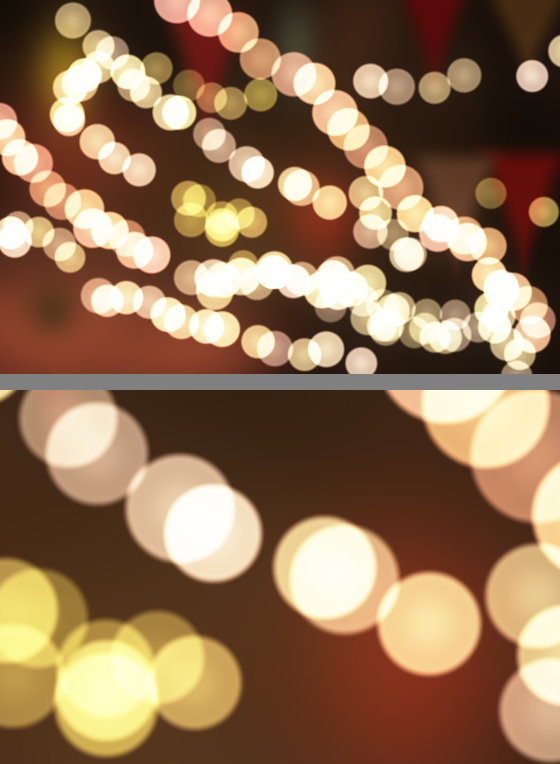
Top: the whole. Bottom: its middle third, enlarged.
Write a Shadertoy shader that draws this background.

```glsl
// Out-of-focus fairy lights: strands of soft round discs strung along curves,
// added over a dark, heavily blurred backdrop of pennants and warm glows.
// Each strand is a curve through three points with hashed disc jitter.

#define EDGE_SOFT 0.0045
#define RIM_GAIN 0.16
#define CORE_GAIN 0.28
#define HALO_GAIN 0.022
#define DIMMEST 0.55
#define BRIGHTEST 1.12
#define SHOULDER 7.0
#define PINK vec3(0.98, 0.69, 0.53)
#define CREAM vec3(0.86, 0.77, 0.61)
#define OLIVE vec3(0.44, 0.40, 0.20)
#define DARK vec3(0.105, 0.065, 0.038)

vec3 hash3(vec2 p) {
    vec3 q = fract(vec3(p.xyx) * vec3(0.1031, 0.1030, 0.0973));
    q += dot(q, q.yxz + 33.33);
    return fract((q.xxy + q.yzz) * q.zyx);
}

float valueNoise(vec2 p) {
    vec2 i = floor(p), f = fract(p);
    f = f * f * (3.0 - 2.0 * f);
    float low = mix(hash3(i).x, hash3(i + vec2(1, 0)).x, f.x);
    float high = mix(hash3(i + vec2(0, 1)).x, hash3(i + vec2(1, 1)).x, f.x);
    return mix(low, high, f.y);
}

// Flat disc with a crisp rim, a hotter core and a faint wide halo.
float bokeh(vec2 p, float radius) {
    float d = length(p);
    float k = d / radius;
    float body = 1.0 - smoothstep(radius - EDGE_SOFT, radius + EDGE_SOFT, d);
    float fill = 0.82 + RIM_GAIN * pow(min(k, 1.0), 6.0) + CORE_GAIN * exp(-2.5 * k * k);
    return body * fill + HALO_GAIN * exp(-0.3 * k * k);
}

// Discs along a curve from a through mid to b.
vec3 strand(vec2 p, vec2 a, vec2 mid, vec2 b, int count, float spread, float radius, vec3 tint) {
    vec2 control = 2.0 * mid - 0.5 * (a + b);
    vec3 light = vec3(0);
    for (int i = 0; i < count; i++) {
        float t = float(i) / float(max(count - 1, 1));
        vec2 seed = floor(a * 90.0) + vec2(float(i) * 7.0, float(count));
        vec3 r = hash3(seed), s = hash3(seed + 51.0);
        vec2 centre = mix(mix(a, control, t), mix(control, b, t), t);
        centre += (r.xy - 0.5) * 2.0 * spread;
        vec3 hue = tint * (1.0 + (s.x - 0.5) * vec3(0.04, 0.12, -0.22));
        float size = radius * mix(0.93, 1.07, s.y);
        light += hue * mix(DIMMEST, BRIGHTEST, r.z) * bokeh(p - centre, size);
    }
    return light;
}

float glow(vec2 p, vec2 centre, vec2 size) {
    vec2 q = (p - centre) / size;
    return exp(-dot(q, q));
}

// Blurred triangle hanging point down from its top edge.
float pennant(vec2 p, vec2 top, float halfWidth, float drop) {
    float below = top.y - p.y;
    float side = halfWidth * (1.0 - below / drop) - abs(p.x - top.x);
    return smoothstep(-0.035, 0.045, side) * smoothstep(-0.04, 0.04, below);
}

vec3 backdrop(vec2 p) {
    vec3 col = DARK * (0.65 + 0.8 * valueNoise(p * 5.0));
    col += vec3(0.17, 0.10, 0.04) * glow(p, vec2(0.68, 0.45), vec2(0.42, 0.28));
    col += vec3(0.13, 0.07, 0.04) * glow(p, vec2(0.95, 0.88), vec2(0.15, 0.18));
    col += vec3(0.22, 0.05, 0.03) * glow(p, vec2(0.18, 0.60), vec2(0.22, 0.18));
    col += vec3(0.46, 0.19, 0.13) * glow(p, vec2(0.12, 0.09), vec2(0.38, 0.22));
    col += vec3(0.24, 0.08, 0.06) * glow(p, vec2(0.56, 0.05), vec2(0.20, 0.13));
    col += vec3(0.36, 0.30, 0.03) * glow(p, vec2(0.17, 0.81), vec2(0.08, 0.12));
    col += vec3(0.10, 0.15, 0.12) * glow(p, vec2(0.79, 0.88), vec2(0.06, 0.12));
    col += vec3(0.25, 0.02, 0.02) * glow(p, vec2(0.87, 0.42), vec2(0.10, 0.13));
    col = mix(col, vec3(0.20, 0.17, 0.07), 0.6 * glow(p, vec2(0.14, 0.17), vec2(0.07)));
    // Pennants
    col = mix(col, vec3(0.40, 0.08, 0.07), pennant(p, vec2(0.55, 0.96), 0.10, 0.30));
    col = mix(col, vec3(0.34, 0.04, 0.04), pennant(p, vec2(1.16, 1.05), 0.10, 0.26));
    col = mix(col, vec3(0.38, 0.05, 0.04), pennant(p, vec2(1.40, 0.59), 0.11, 0.30));
    col = mix(col, vec3(0.36, 0.22, 0.14), pennant(p, vec2(1.22, 0.58), 0.11, 0.27));
    col = mix(col, vec3(0.28, 0.17, 0.07), pennant(p, vec2(1.41, 1.05), 0.12, 0.25));
    return col;
}

vec3 lights(vec2 p) {
    // Long pink garland, upper left to lower right
    vec3 l = strand(p, vec2(0.49, 0.99), vec2(0.83, 0.76), vec2(1.07, 0.49), 11, 0.018, 0.057, PINK);
    l += strand(p, vec2(1.12, 0.44), vec2(1.31, 0.30), vec2(1.45, 0.09), 12, 0.028, 0.048, PINK * 1.08);
    l += strand(p, vec2(1.34, 0.21), vec2(1.35, 0.10), vec2(1.39, 0.01), 7, 0.028, 0.043, CREAM);
    // Cream garland and left column
    l += strand(p, vec2(0.21, 0.93), vec2(0.50, 0.68), vec2(0.89, 0.46), 15, 0.022, 0.045, CREAM);
    l += strand(p, vec2(0.25, 0.84), vec2(0.19, 0.71), vec2(0.36, 0.55), 9, 0.028, 0.045, CREAM);
    l += strand(p, vec2(0.0, 0.68), vec2(0.19, 0.45), vec2(0.42, 0.30), 12, 0.020, 0.050, PINK);
    l += strand(p, vec2(0.0, 0.36), vec2(0.08, 0.38), vec2(0.17, 0.32), 6, 0.035, 0.042, CREAM);
    // Dense lower band
    l += strand(p, vec2(0.53, 0.25), vec2(0.76, 0.25), vec2(0.99, 0.24), 16, 0.030, 0.047, CREAM);
    l += strand(p, vec2(0.92, 0.17), vec2(1.09, 0.14), vec2(1.27, 0.13), 17, 0.045, 0.043, CREAM * 0.72);
    l += strand(p, vec2(0.27, 0.21), vec2(0.55, 0.13), vec2(0.97, 0.03), 13, 0.020, 0.045, CREAM);
    // Upper right row, with loose and dim lights
    l += strand(p, vec2(1.0, 0.785), vec2(1.11, 0.765), vec2(1.25, 0.795), 4, 0.010, 0.045, CREAM * 0.9);
    l += strand(p, vec2(1.43, 0.80), vec2(1.47, 0.83), vec2(1.51, 0.86), 2, 0.008, 0.043, CREAM);
    l += strand(p, vec2(0.98, 0.50), vec2(1.02, 0.38), vec2(1.12, 0.33), 6, 0.025, 0.043, CREAM * 0.8);
    l += strand(p, vec2(0.48, 0.42), vec2(0.58, 0.42), vec2(0.66, 0.34), 9, 0.055, 0.043, OLIVE * 1.2);
    l += strand(p, vec2(0.42, 0.82), vec2(0.56, 0.73), vec2(0.70, 0.73), 5, 0.020, 0.042, OLIVE);
    l += strand(p, vec2(1.32, 0.49), vec2(1.39, 0.46), vec2(1.46, 0.43), 2, 0.008, 0.042, OLIVE * 1.3);
    return l;
}

void mainImage(out vec4 fragColor, in vec2 fragCoord) {
    vec2 p = fragCoord / iResolution.y;
    vec3 col = backdrop(p) + lights(p);
    // Gentle highlight shoulder
    col /= pow(1.0 + pow(col, vec3(SHOULDER)), vec3(1.0 / SHOULDER));
    fragColor = vec4(col, 1.0);
}
```
